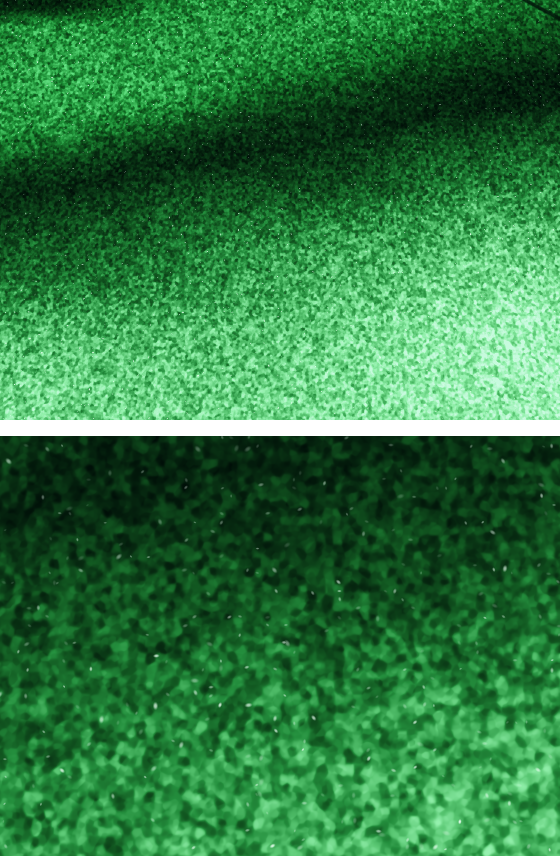
Top: the whole. Bottom: its middle third, enlarged.
Give the GLSL for this texture, as a Shadertoy shader.

```glsl
// Artificial turf in raking light: a soft diagonal shadow fold crosses the lawn.
// A smooth light field sets a tone, soft oriented cells add blade tufts to it,
// a colour ramp turns tone into green, and sparse glints are laid on top.

const vec3 BLACK_GREEN = vec3(0.00, 0.06, 0.03);
const vec3 DEEP_GREEN  = vec3(0.03, 0.18, 0.07);
const vec3 DARK_GREEN  = vec3(0.07, 0.35, 0.13);
const vec3 GRASS_GREEN = vec3(0.14, 0.56, 0.24);
const vec3 LIGHT_GREEN = vec3(0.35, 0.78, 0.45);
const vec3 PALE_GREEN  = vec3(0.57, 0.94, 0.67);
const vec3 MINT        = vec3(0.78, 0.98, 0.87);
const vec3 GLINT       = vec3(0.92, 1.00, 0.95);

vec3 hash3(vec2 cell, float seed) {
    vec3 h = fract(vec3(cell.xyx + seed) * vec3(0.1031, 0.1030, 0.0973));
    h += dot(h, h.yxz + 33.33);
    return fract((h.xxy + h.yzz) * h.zyx);
}

mat2 rotation(float angle) {
    return mat2(cos(angle), sin(angle), -sin(angle), cos(angle));
}

float valueNoise(vec2 p, float seed) {
    vec2 cell = floor(p), f = fract(p);
    f = f * f * (3.0 - 2.0 * f);
    float low  = mix(hash3(cell, seed).x, hash3(cell + vec2(1, 0), seed).x, f.x);
    float high = mix(hash3(cell + vec2(0, 1), seed).x, hash3(cell + vec2(1, 1), seed).x, f.x);
    return mix(low, high, f.y);
}

// Random tone per tuft, blended softly between stretched, tilted cells.
float tufts(vec2 p, float seed, float sharpness) {
    vec2 cell = floor(p);
    float sum = 0.0, weight = 0.02;
    for (int j = -1; j <= 1; j++)
    for (int i = -1; i <= 1; i++) {
        vec2 c = cell + vec2(i, j);
        vec3 rnd = hash3(c, seed);
        vec2 r = p - c - 0.15 - 0.7 * rnd.xy;
        r = rotation((fract(rnd.z * 17.0) - 0.5) * 2.4) * r;
        r *= vec2(1.25, 0.85);
        float w = exp(-sharpness * dot(r, r));
        sum += w * (rnd.z - 0.5);
        weight += w;
    }
    return sum / weight;
}

// Sparse tilted flecks; density is the chance that a cell holds one.
float glints(vec2 p, float seed, float density) {
    vec2 cell = floor(p);
    vec3 rnd = hash3(cell, seed);
    vec3 look = hash3(cell, seed + 19.0);
    vec2 r = fract(p) - 0.4 - 0.2 * rnd.xy;
    r = rotation(6.28 * look.z) * r * vec2(1.0, 1.6);
    float radius = mix(0.22, 0.40, look.x);
    float fleck = 1.0 - smoothstep(0.15 * radius, radius, length(r));
    return fleck * step(rnd.z, density) * mix(0.25, 1.0, look.y * look.y);
}

float glow(vec2 p, vec2 centre, vec2 size) {
    vec2 r = (p - centre) / size;
    return exp(-dot(r, r));
}

// Light over the lawn, in steps of the colour ramp.
float lightField(vec2 p, float fold) {
    float lower = 4.1 * (1.0 - exp(-3.0 * max(-fold - 0.02, 0.0)));
    float upperWidth = mix(0.17, 0.32, smoothstep(0.3, 1.2, p.x));
    float upper = 2.15 * smoothstep(-0.01, upperWidth, fold);
    float tone = -0.15 + lower + upper;
    tone += 1.0 * glow(p, vec2(1.22, 0.20), vec2(0.36, 0.25));
    tone += 0.5 * glow(p, vec2(0.0, 0.10), vec2(0.25, 0.15));
    tone += 0.3 * glow(p, vec2(0.22, 0.80), vec2(0.25, 0.10));
    tone -= 0.5 * glow(p, vec2(0.80, 0.56), vec2(0.18, 0.07));
    tone -= 0.4 * glow(p, vec2(0.25, 0.36), vec2(0.22, 0.10));
    tone -= 0.4 * glow(p, vec2(1.25, 0.79), vec2(0.25, 0.07));
    float corner = smoothstep(0.93, 1.0, p.y + 0.03 * (0.2 - p.x));
    return tone - 2.4 * corner * (1.0 - smoothstep(0.1, 0.5, p.x));
}

vec3 turfColour(float tone) {
    vec3 c = mix(BLACK_GREEN, DEEP_GREEN, clamp(tone + 1.0, 0.0, 1.0));
    c = mix(c, DARK_GREEN,  clamp(tone, 0.0, 1.0));
    c = mix(c, GRASS_GREEN, clamp(tone - 1.0, 0.0, 1.0));
    c = mix(c, LIGHT_GREEN, clamp(tone - 2.0, 0.0, 1.0));
    c = mix(c, PALE_GREEN,  clamp(tone - 3.0, 0.0, 1.0));
    return mix(c, MINT,     clamp(tone - 4.0, 0.0, 1.0));
}

void mainImage(out vec4 fragColor, in vec2 fragCoord) {
    vec2 p = fragCoord / iResolution.y;
    float ripple = 0.03 * (valueNoise(p * 5.0, 3.0) - 0.5);
    float fold = p.y - 0.535 - 0.2 * p.x + ripple;
    float tone = lightField(p, fold);
    float lit = smoothstep(-0.5, 2.5, tone);

    // Perspective: tufts shrink towards the top.
    vec2 ground = vec2((p.x - 0.667) * (1.0 + 0.2 * p.y), p.y * (1.0 + 0.15 * p.y)) + 2.0;

    // Blade grain at three scales
    float grain = 2.3 * tufts(ground * 128.0, 7.0, 5.5);
    grain += 1.0 * tufts(rotation(0.5) * ground * 185.0 + 900.0, 41.0, 5.5);
    grain += 0.6 * (valueNoise(ground * 45.0, 11.0) - 0.5);
    tone += grain * mix(0.6, 1.0, lit);

    vec3 colour = turfColour(tone);
    float upperLawn = smoothstep(0.0, 0.15, fold);
    colour *= mix(vec3(1.0), vec3(0.8, 1.0, 0.88), upperLawn);

    // Glints, then the dark seam in the upper right corner
    float sparkle = glints(ground * 88.0, 23.0, mix(0.05, 0.09, lit));
    sparkle = max(sparkle, 0.8 * glints(ground * 125.0 + 40.0, 57.0, 0.05));
    colour = mix(colour, GLINT, sparkle * mix(0.5, 0.9, lit));
    float seam = abs(p.y - 1.0 + 0.54 * (p.x - 1.25));
    seam = (1.0 - smoothstep(0.002, 0.008, seam)) * smoothstep(1.2, 1.25, p.x);
    colour = mix(colour, BLACK_GREEN, 0.8 * seam);

    fragColor = vec4(colour, 1.0);
}
```
